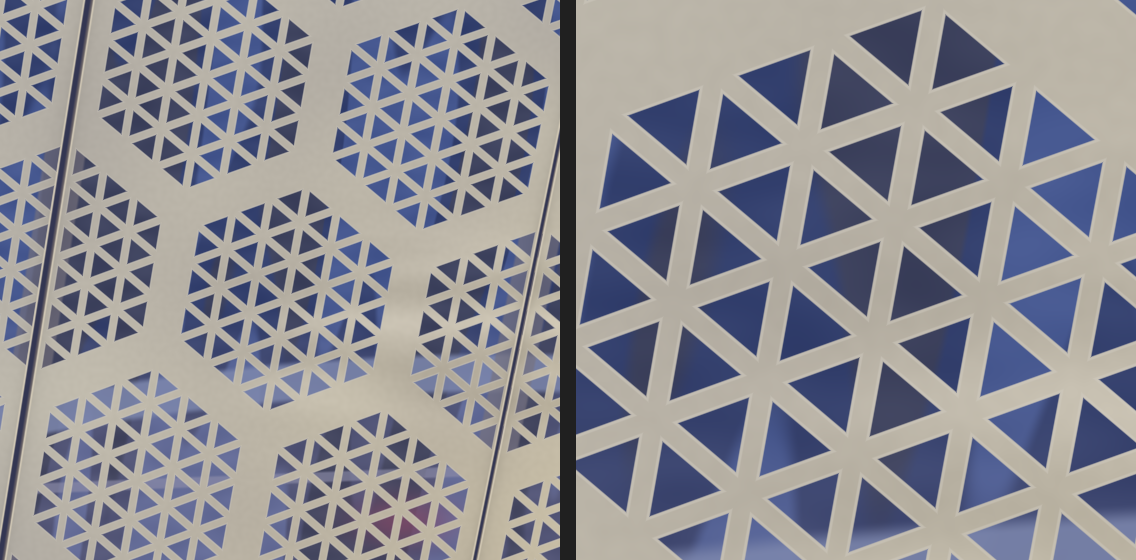
Left: the whole. Right: its middle third, enlarged.
This pattern is drawn by a WebGL 1 fragment shader. Its source:

```glsl
precision highp float;
uniform vec2 u_resolution;

const float TILT = 0.178;      // lean of the panels, radians
const float PANEL = 0.853;     // distance between seams
const float COLUMN = 0.4193;   // hexagon spacing along a row
const float ROW = 0.366;       // spacing between rows
const float HEIGHT = 0.0606;   // height of one triangle cell
const float BAR = 0.0142;      // width of the bars
const float RINGS = 3.0;       // triangle rings per hexagon

vec2 hashGradient(vec2 cell) {
  float a = 6.2832 * fract(sin(dot(cell, vec2(127.1, 311.7))) * 43758.5);
  return vec2(cos(a), sin(a));
}

float gradientNoise(vec2 p) {
  vec2 i = floor(p), f = fract(p);
  vec2 w = f * f * f * (f * (f * 6.0 - 15.0) + 10.0);
  vec2 e = vec2(1.0, 0.0);
  float a = dot(hashGradient(i), f);
  float b = dot(hashGradient(i + e.xy), f - e.xy);
  float c = dot(hashGradient(i + e.yx), f - e.yx);
  float d = dot(hashGradient(i + e.xx), f - e.xx);
  return mix(mix(a, b, w.x), mix(c, d, w.x), w.y);
}

float band(float x, float halfWidth, float soft) {
  return 1.0 - smoothstep(halfWidth - soft, halfWidth + soft, abs(x));
}

// Distance to the triangular holes of one hexagon, negative inside a hole
float hexagonHoles(vec2 p, float height, float bar) {
  vec3 axes = vec3(p.x, dot(p, vec2(0.5, 0.866)), dot(p, vec2(0.5, -0.866)));
  vec3 lines = abs(fract(axes / height + 0.5) - 0.5) * height;
  vec3 reach = abs(axes);
  float bars = 0.5 * bar - min(lines.x, min(lines.y, lines.z));
  return max(bars, max(reach.x, max(reach.y, reach.z)) - RINGS * height);
}

// Staggered hexagons; the two nearest rows may interlock
float perforation(vec2 p) {
  float d = 1.0;
  for (int i = 0; i < 2; i++) {
    float row = floor(p.y / ROW) + float(i);
    float shift = 0.5 * mod(row, 2.0);
    float column = floor(p.x / COLUMN - shift + 0.5);
    vec2 local = p - vec2((column + shift) * COLUMN, row * ROW);
    d = min(d, hexagonHoles(local, HEIGHT, BAR));
  }
  return d;
}

// Dim glazing behind the metal: posts, a pale sky strip, beams and a glow
vec3 backdrop(vec2 p, float across, float seam) {
  float low = smoothstep(0.5, 0.82, p.y);
  vec3 color = mix(vec3(0.20, 0.25, 0.43), vec3(0.32, 0.33, 0.46), low);
  float post = gradientNoise(vec2(across * 9.0, p.y * 1.5 + 4.0));
  color = mix(color, vec3(0.25, 0.26, 0.35), 0.8 * smoothstep(0.08, 0.14, post));
  color += vec3(0.07, 0.09, 0.13) * smoothstep(0.1, 0.16, -post);
  color += 0.05 * gradientNoise(p * vec2(14.0, 30.0));
  float slope = p.y + 0.2 * p.x * (1.0 - 0.55 * p.x);
  float sky = band(slope - 0.757, 0.033, 0.007);
  color = mix(color, vec3(0.49, 0.53, 0.68), 0.85 * sky);
  float beam = band(p.y + 0.04 * p.x - 0.875, 0.009, 0.003);
  color = mix(color, vec3(0.55, 0.55, 0.66), 0.65 * beam);
  vec2 glow = (p - vec2(0.72, 0.93)) / vec2(0.09, 0.045);
  color = mix(color, vec3(0.53, 0.29, 0.41), 0.7 * exp(-dot(glow, glow)));
  float frame = band(seam, 0.036, 0.003);
  return mix(color, vec3(0.47, 0.45, 0.49), 0.65 * frame);
}

// Cream metal with broad stains and drawn-out reflections
vec3 metal(vec2 p) {
  vec3 color = mix(vec3(0.72, 0.70, 0.66), vec3(0.76, 0.72, 0.63), p.x * p.y);
  color += vec3(0.05, 0.05, 0.035) * gradientNoise(p * 3.5 + 7.0);
  float streak = gradientNoise(p * vec2(3.0, 13.0) + 2.0);
  float zone = band(p.y - 0.58, 0.15, 0.13) * smoothstep(0.3, 0.7, p.x);
  color += 0.13 * zone * streak;
  return color + 0.012 * gradientNoise(p * 90.0);
}

// Dark joint with bright folded edges
vec3 addSeam(vec3 color, float seam, float halfWidth, float px) {
  color *= 1.0 - 0.12 * exp(-abs(seam) / 0.012);
  float lip = band(abs(seam) - halfWidth - 0.002, 0.0015, px);
  color = mix(color, vec3(0.85, 0.81, 0.73), 0.8 * lip);
  vec3 joint = mix(vec3(0.20, 0.21, 0.32), vec3(0.42, 0.39, 0.40),
                   smoothstep(0.0, halfWidth, seam));
  return mix(color, joint, band(seam, halfWidth, px));
}

void main() {
  float px = 1.0 / min(u_resolution.x, u_resolution.y);
  vec2 p = gl_FragCoord.xy / u_resolution;
  p.y = 1.0 - p.y;

  // Leaning, slightly converging panel space
  vec2 d = p - vec2(0.510, 0.535);
  float c = cos(TILT), s = sin(TILT);
  vec2 q = vec2(c * d.x + s * d.y, c * d.y - s * d.x);
  q.x *= 1.0 + 0.05 * q.y;

  float u = mod(q.x + 0.4297, PANEL);
  float seam = u - PANEL * step(0.5 * PANEL, u);
  float hole = perforation(vec2(u - 0.0117, q.y));

  vec3 color = metal(p);
  vec3 inside = backdrop(p, q.x, seam);
  color = mix(color, inside, 1.0 - smoothstep(-px, px, hole));

  // Burnished rim around each opening
  float rim = band(hole - 0.0008, 0.0009, px);
  color = mix(color, vec3(0.82, 0.80, 0.76), 0.45 * rim);

  float seamWidth = mix(0.0065, 0.0032, smoothstep(-0.2, 0.2, q.x));
  color = addSeam(color, seam, seamWidth, px);
  gl_FragColor = vec4(color, 1.0);
}
```
